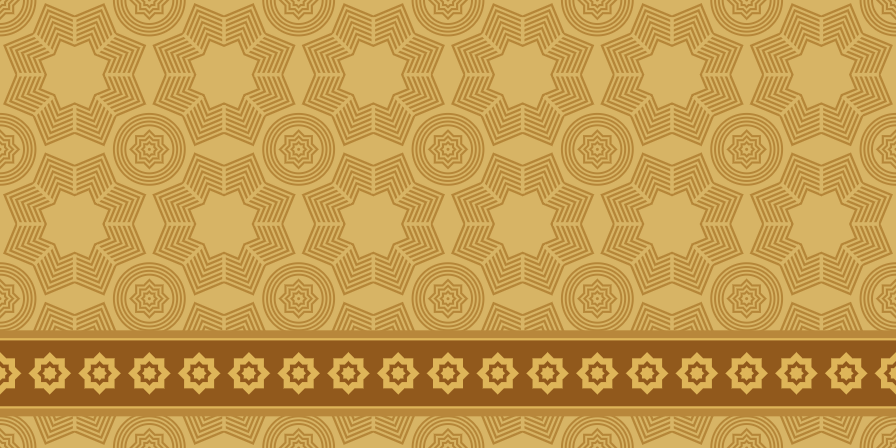
This pattern is drawn by a Shadertoy shader. Its source:

```glsl
// Golden lattice of line-worked eight-pointed stars and ringed rosettes, crossed by a dark border of small stars.

// Layout: canvas is 2 x 1 units; lattice sizes are in cells, border sizes in canvas heights
const float ROWS = 3.0;             // cells down, twice as many across
const float BORDER_STARS = 18.0;
const float BORDER_Y = 1.0 / 6.0;
const float BORDER_HALF = 0.096;
const float TRIM_HALF = 0.0785;
const float FIELD_HALF = 0.0735;

// Large star, measured by the apothem of its two squares
const float STAR_INNER = 0.164;
const float STAR_OUTER = 0.374;
const float STAR_LINES = 7.0;
const float SPOKE_HALF = 0.012;
const vec2 SPOKE_SPAN = vec2(0.205, 0.385);

// Rosette
const float RING_INNER = 0.148;
const float RING_OUTER = 0.250;
const float RING_LINES = 4.0;
const float ROSE_INNER = 0.020;
const float ROSE_OUTER = 0.102;
const float ROSE_LINES = 3.0;
const float LINE_DUTY = 0.52;       // inked part of each line step

// Border star apothems
const float BADGE_OUTER = 0.0335;
const float BADGE_HOLE = 0.0195;
const float BADGE_CORE = 0.0115;

const vec3 GROUND = vec3(0.845, 0.705, 0.395);
const vec3 INK = vec3(0.710, 0.525, 0.220);
const vec3 EDGE = vec3(0.720, 0.530, 0.230);
const vec3 FIELD = vec3(0.570, 0.350, 0.110);
const vec3 GOLD = vec3(0.870, 0.710, 0.350);

const float PI = 3.14159265;

// Coverage of the region d < 0, smoothed over one pixel
float fill(float d, float px) {
    return clamp(0.5 - d / px, 0.0, 1.0);
}

mat2 rotation(float a) {
    float c = cos(a), s = sin(a);
    return mat2(c, s, -s, c);
}

float square(vec2 p) {
    return max(abs(p.x), abs(p.y));
}

// Two crossed squares; the level is the apothem, tips lie on the axes and diagonals
float starLevel(vec2 p) {
    return min(square(p), square(rotation(PI / 4.0) * p));
}

// Evenly spaced contour lines of d between two levels
float contours(float d, float inner, float outer, float count, float px) {
    float pitch = (outer - inner) / count;
    float offset = abs(fract((d - inner) / pitch) - 0.5) * pitch;
    float inside = step(inner, d) * step(d, outer);
    return inside * fill(offset - 0.5 * LINE_DUTY * pitch, px);
}

// Nested star outlines, split by light spokes along the valleys
float largeStar(vec2 p, float px) {
    float level = starLevel(rotation(PI / 8.0) * p);
    float ink = contours(level, STAR_INNER, STAR_OUTER, STAR_LINES, px);
    float r = length(p);
    float a = mod(atan(p.y, p.x) + PI / 8.0, PI / 4.0) - PI / 8.0;
    float across = abs(r * sin(a)) - SPOKE_HALF;
    float along = max(SPOKE_SPAN.x - r, r - SPOKE_SPAN.y);
    return ink * (1.0 - fill(max(across, along), px));
}

// Concentric rings around a small nested star and a central dot
float rosette(vec2 p, float px) {
    float r = length(p);
    float rings = contours(r, RING_INNER, RING_OUTER, RING_LINES, px);
    float rose = contours(starLevel(p), ROSE_INNER, ROSE_OUTER, ROSE_LINES, px);
    float dot_ = fill(r - 0.5 * ROSE_INNER, px);
    return max(rings, max(rose, dot_));
}

vec3 lattice(vec2 uv, float px) {
    vec2 p = uv * ROWS;
    float cellPx = px * ROWS;
    float ink = max(largeStar(fract(p) - 0.5, cellPx),
                    rosette(fract(p + 0.5) - 0.5, cellPx));
    return mix(GROUND, INK, ink);
}

vec3 border(vec2 uv, float px) {
    float y = uv.y - BORDER_Y;
    vec3 col = mix(EDGE, GOLD, fill(abs(y) - TRIM_HALF, px));
    col = mix(col, FIELD, fill(abs(y) - FIELD_HALF, px));
    float pitch = 2.0 / BORDER_STARS;
    float x = (fract(uv.x / pitch + 0.5) - 0.5) * pitch;
    float level = starLevel(vec2(x, y));
    col = mix(col, GOLD, fill(level - BADGE_OUTER, px));
    col = mix(col, FIELD, fill(level - BADGE_HOLE, px));
    return mix(col, GOLD, fill(level - BADGE_CORE, px));
}

void mainImage(out vec4 fragColor, in vec2 fragCoord) {
    vec2 uv = fragCoord / iResolution.xy * vec2(2.0, 1.0);
    float px = 1.0 / iResolution.y;
    float inBorder = fill(abs(uv.y - BORDER_Y) - BORDER_HALF, px);
    fragColor = vec4(mix(lattice(uv, px), border(uv, px), inBorder), 1.0);
}
```
